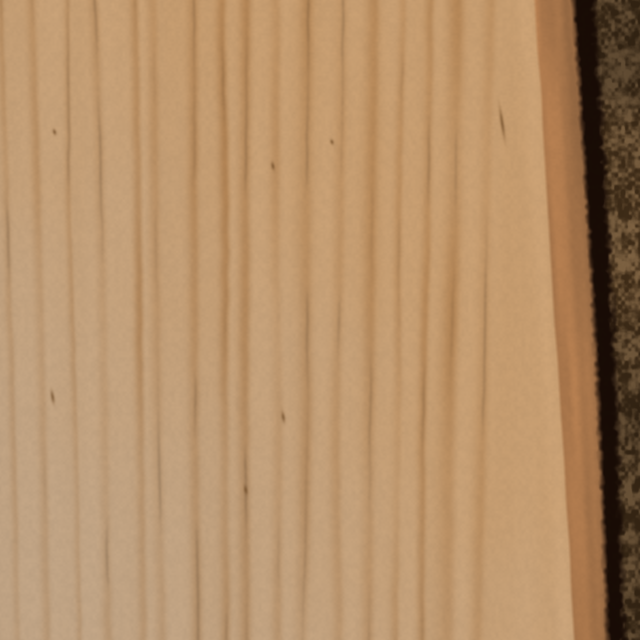
Reproduce this texture procedurally as a Shadertoy shader.

```glsl
#define RING_COUNT 17
#define RING_SPACING 0.047
#define RING_STRENGTH 0.72
#define PIT_COUNT 7
#define SOFTNESS 0.0035
#define WOOD vec3(0.775, 0.612, 0.436)
#define WOOD_PALE vec3(0.755, 0.645, 0.525)
#define RING vec3(0.665, 0.475, 0.285)
#define SIDE vec3(0.645, 0.450, 0.285)
#define GAP vec3(0.095, 0.045, 0.020)
#define CARPET_DARK vec3(0.215, 0.150, 0.080)
#define CARPET_LIGHT vec3(0.430, 0.335, 0.225)

float hash(vec2 p) {
    return fract(sin(dot(p, vec2(127.1, 311.7))) * 43758.5453);
}

float noise(vec2 p) {
    vec2 cell = floor(p), f = fract(p);
    f = f * f * (3.0 - 2.0 * f);
    return mix(mix(hash(cell), hash(cell + vec2(1, 0)), f.x),
               mix(hash(cell + vec2(0, 1)), hash(cell + vec2(1, 1)), f.x), f.y);
}

float fbm(vec2 p) {
    float sum = 0.0, amplitude = 0.5;
    for (int i = 0; i < 4; i++) {
        sum += amplitude * noise(p);
        p = p * 2.03 + 17.3;
        amplitude *= 0.5;
    }
    return sum / 0.9375;
}

// Growth rings: x is the soft band, y the thin dark core
vec2 growthRings(vec2 p) {
    vec2 rings = vec2(0.0);
    for (int i = 0; i < RING_COUNT; i++) {
        float id = float(i);
        float rnd = hash(vec2(id, 3.7));
        float center = 0.012 + RING_SPACING * id + 0.024 * (rnd - 0.5);
        // The rings converge slightly toward the lower end
        center += (1.0 - p.y) * (0.028 - 0.066 * center);
        center += 0.007 * (noise(vec2(id * 9.1, p.y * 3.0)) - 0.5);
        center += 0.002 * (noise(vec2(id * 5.3, p.y * 28.0)) - 0.5);
        float d = p.x - center;
        float width = mix(0.0055, 0.0115, p.x) * (0.7 + 0.6 * hash(vec2(id, 8.2)));
        width *= d < 0.0 ? 1.25 : 0.8;
        float strength = (0.55 + 0.45 * hash(vec2(id, 5.1)))
                       * (0.5 + 0.7 * noise(vec2(id * 7.7, p.y * 4.0)));
        float band = exp(-d * d / (width * width));
        float core = exp(-d * d / 0.000009) * smoothstep(0.5, 0.9, noise(vec2(id * 3.3, p.y * 8.0)));
        rings = max(rings, vec2(band * strength, core));
    }
    return rings;
}

// Small dark pits, some drawn out along the grain
float pits(vec2 p) {
    float sum = 0.0;
    for (int i = 0; i < PIT_COUNT; i++) {
        float id = float(i);
        vec2 center = vec2(0.05 + 0.75 * hash(vec2(id, 21.0)), 0.1 + 0.8 * hash(vec2(id, 34.0)));
        float stretch = mix(0.004, 0.026, pow(hash(vec2(id, 55.0)), 4.0));
        vec2 d = p - center;
        d.x += 0.15 * d.y;
        sum += exp(-dot(d / vec2(0.003, stretch), d / vec2(0.003, stretch)));
    }
    return min(sum, 1.0);
}

vec3 boardFace(vec2 p, float edge) {
    float pale = smoothstep(0.25, 1.15, 1.1 - 0.75 * p.x - 0.65 * p.y + 0.2 * fbm(p * 4.0));
    vec3 color = mix(WOOD, WOOD_PALE, pale);
    float streak = noise(vec2(p.x * 28.0 - p.y * 0.4, p.y * 1.5)) - 0.5;
    color += streak * vec3(0.020, 0.025, 0.030);

    vec2 rings = growthRings(p);
    vec3 ringColor = mix(RING, WOOD_PALE * 0.88, pale * 0.45);
    color = mix(color, ringColor, RING_STRENGTH * rings.x);
    color *= 1.0 - 0.10 * rings.y;
    color = mix(color, vec3(0.42, 0.28, 0.14), 0.6 * pits(p));

    // Faint highlight along the rounded edge
    float highlight = exp(-pow((p.x - edge + 0.014) / 0.014, 2.0));
    return color + 0.022 * highlight;
}

vec3 carpet(vec2 p) {
    float tufts = 0.6 * fbm(p * 45.0) + 0.4 * noise(p * vec2(190.0, 150.0));
    vec3 color = mix(CARPET_DARK, CARPET_LIGHT, smoothstep(0.28, 0.72, tufts));
    return color * (0.85 + 0.3 * noise(p * 9.0));
}

void mainImage(out vec4 fragColor, in vec2 fragCoord) {
    vec2 p = fragCoord / iResolution.xy;
    float down = 1.0 - p.y;
    float bow = 0.006 * sin(3.14159 * down);
    float fray = noise(p * 130.0) - 0.5;

    // Slanted borders of face, side and gap
    float faceEdge = 0.836 + 0.062 * down + 0.002 * (noise(vec2(p.y * 14.0, 2.0)) - 0.5);
    float sideEdge = 0.896 + 0.054 * down + bow + 0.004 * fray;
    float gapEdge = 0.925 + 0.048 * down + bow + 0.009 * fray;

    float across = clamp((p.x - faceEdge) / (sideEdge - faceEdge), 0.0, 1.0);
    vec3 side = SIDE * (1.06 - 0.15 * across * across);
    side *= 0.93 + 0.14 * noise(vec2(across * 5.0, p.y * 5.0));

    vec3 color = mix(boardFace(p, faceEdge), side,
                     smoothstep(-SOFTNESS, SOFTNESS, p.x - faceEdge));
    color = mix(color, GAP, smoothstep(-2.0 * SOFTNESS, 1.5 * SOFTNESS, p.x - sideEdge));
    color = mix(color, carpet(p), smoothstep(-SOFTNESS, 3.0 * SOFTNESS, p.x - gapEdge));

    // Fine surface mottling
    float mottle = 0.6 * noise(p * vec2(170.0, 130.0)) + 0.4 * noise(p * 300.0) - 0.5;
    fragColor = vec4(color * (1.0 + 0.045 * mottle), 1.0);
}
```
